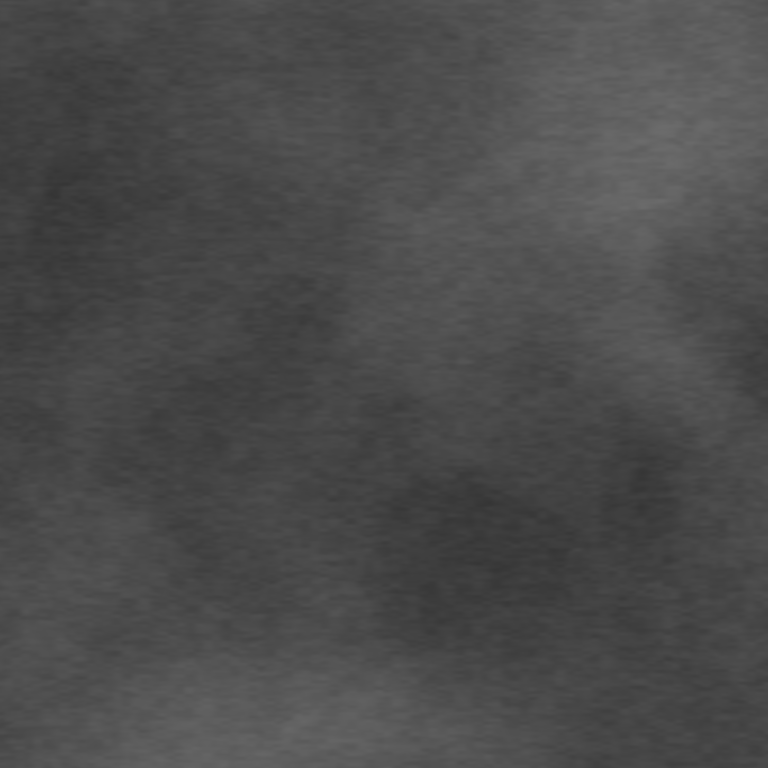
This texture is drawn by a Shadertoy shader. Its source:

```glsl
// Dim grey smoke: broad soft light and shade, billowing fractal noise,
// and a faint fine grain drawn out sideways into short streaks.
// All noise is smooth value noise on an integer hash.

float hash(ivec2 cell) {
    uvec2 q = uvec2(cell) * uvec2(1597u, 7919u);
    uint h = (q.x ^ (q.y << 7)) * 26699u + q.y;
    h = (h ^ (h >> 15)) * 739397u;
    h = (h ^ (h >> 13)) * 277803u;
    h ^= h >> 16;
    return float(h & 65535u) / 65535.0;
}

float noise(vec2 p) {
    ivec2 cell = ivec2(floor(p));
    vec2 f = fract(p);
    f = f * f * f * (f * (f * 6.0 - 15.0) + 10.0);
    float low = mix(hash(cell), hash(cell + ivec2(1, 0)), f.x);
    float high = mix(hash(cell + ivec2(0, 1)), hash(cell + ivec2(1, 1)), f.x);
    return mix(low, high, f.y);
}

// Fractal sum centred on zero; each octave is turned to hide the lattice
float clouds(vec2 p) {
    float sum = 0.0, weight = 0.5;
    for (int i = 0; i < 6; i++) {
        sum += weight * (noise(p) - 0.5);
        p = mat2(1.6, 1.2, -1.2, 1.6) * p + 17.3;
        weight *= 0.53;
    }
    return sum;
}

// Soft round spot, 1 at its centre
float spot(vec2 p, vec2 centre, float radius) {
    vec2 d = (p - centre) / radius;
    return exp(-dot(d, d));
}

// Large pools of light and shade, with one curved bright wisp
float broadLight(vec2 p) {
    float arc = (length(p - vec2(0.62, 0.25)) - 0.37) / 0.07;
    float wisp = exp(-arc * arc) * smoothstep(0.6, 0.85, p.x) * smoothstep(0.2, 0.4, p.y);
    return 0.065 * spot(p, vec2(0.76, 0.82), 0.34)
         + 0.045 * wisp
         + 0.045 * exp(-p.y * p.y / 0.05)
         - 0.035 * spot(p, vec2(0.64, 0.42), 0.2)
         - 0.015 * spot(p, vec2(0.08, 0.75), 0.3);
}

void mainImage(out vec4 fragColor, in vec2 fragCoord) {
    vec2 p = fragCoord / iResolution.y;

    // Bend the domain a little so the billows curl
    vec2 bend = vec2(clouds(p * 3.0 + 41.0), clouds(p * 3.0 + 73.0)) * 0.2;
    float grey = 0.286 + broadLight(p + bend);
    grey += 0.19 * clouds((p + bend * 0.5) * 3.5 + 8.0);

    // Sideways grain in two sizes
    vec2 wobble = p + bend * 0.1;
    grey += 0.030 * (noise(wobble * vec2(48.0, 130.0) + 5.0) - 0.5);
    grey += 0.022 * (noise(wobble * vec2(85.0, 230.0) + 29.0) - 0.5);

    fragColor = vec4(vec3(clamp(grey, 0.2, 0.43)), 1.0);
}
```
